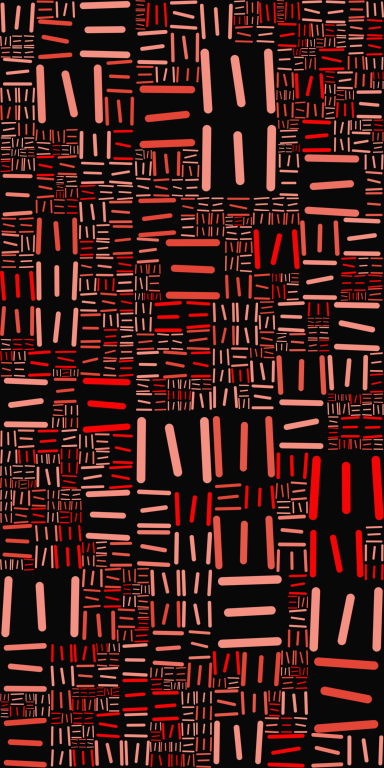
A Shadertoy shader for this pattern:

```glsl
// Irregular packing of dark squares, each holding three tilted round-ended red bars.

// Packing, in canvas widths
const float MAX_CELL = 0.215;    // largest square
const float MIN_CELL = 0.028;    // thinnest strip left over
const float KEEP_CHANCE = 0.5;   // chance that a square is not cut further
const float SQUARE_RATIO = 1.17; // side ratio still taken as square
const int MAX_CUTS = 22;

// Bars, as fractions of the cell
const float BAR_RADIUS = 0.056;
const float BAR_SPACING = 0.415;
const float OUTER_HALF = 0.37;
const float MIDDLE_HALF = 0.29;
const float OUTER_TILT = 0.08;
const float MIDDLE_TILT = 0.24;
const float EDGE_SOFTNESS = 0.75; // in pixels

const vec3 BACKGROUND = vec3(0.035, 0.03, 0.03);
const vec3 RED = vec3(0.96, 0.02, 0.02);
const vec3 ORANGE = vec3(0.89, 0.27, 0.21);
const vec3 SALMON = vec3(0.96, 0.57, 0.51);
const float RED_SHARE = 0.17;

float hash(float seed, float salt) {
    return fract(sin(dot(vec2(seed, salt), vec2(127.1, 311.7))) * 43758.5453);
}

// Pinwheel of four rectangles around a middle one; returns the branch taken
float cutPinwheel(vec2 p, inout vec2 lo, inout vec2 hi, float id) {
    vec2 a = mix(lo, hi, 0.25 + 0.2 * vec2(hash(id, 1.0), hash(id, 2.0)));
    vec2 b = mix(lo, hi, 0.55 + 0.2 * vec2(hash(id, 3.0), hash(id, 4.0)));
    if (p.x < b.x && p.y < a.y) { hi = vec2(b.x, a.y); return 1.0; }
    if (p.x >= b.x && p.y < b.y) { lo.x = b.x; hi.y = b.y; return 2.0; }
    if (p.x >= a.x && p.y >= b.y) { lo = vec2(a.x, b.y); return 3.0; }
    if (p.x < a.x) { hi.x = a.x; lo.y = a.y; return 4.0; }
    lo = a;
    hi = b;
    return 5.0;
}

// Straight cut across one axis; returns the branch taken
float cutStraight(vec2 p, inout vec2 lo, inout vec2 hi, int axis, float at) {
    if (p[axis] < lo[axis] + at) { hi[axis] = lo[axis] + at; return 6.0; }
    lo[axis] += at;
    return 7.0;
}

// Narrows lo..hi to the cell around p and returns the cell's random id
float findCell(vec2 p, inout vec2 lo, inout vec2 hi) {
    float id = 0.37;
    for (int i = 0; i < MAX_CUTS; i++) {
        vec2 size = hi - lo;
        int axis = size.x > size.y ? 0 : 1;
        float longSide = size[axis], shortSide = size[1 - axis];
        float ratio = longSide / shortSide;
        float branch;
        if (shortSide > 1.6 * MAX_CELL) {
            branch = cutPinwheel(p, lo, hi, id);
        } else {
            bool isSquare = ratio < SQUARE_RATIO;
            bool mayStop = hash(id, 5.0) < KEEP_CHANCE || shortSide < 2.0 * MIN_CELL;
            if (shortSide < 1.4 * MIN_CELL) break;
            if (isSquare && longSide < MAX_CELL && mayStop) break;

            float at = longSide * mix(0.32, 0.68, hash(id, 6.0));
            if (!isSquare && ratio < 2.6 && shortSide < MAX_CELL) {
                // Cut off one square, unless the rest would be too thin
                float rest = longSide - shortSide * floor(ratio);
                float count = round(ratio);
                if (rest < MIN_CELL && count < 1.5) break;
                at = rest < MIN_CELL ? longSide / count : shortSide;
                if (hash(id, 7.0) < 0.5) at = longSide - at;
            }
            branch = cutStraight(p, lo, hi, axis, at);
        }
        id = hash(id, 10.0 + branch);
    }

    // Share a leftover strip among near-square cells
    vec2 size = hi - lo;
    int axis = size.x > size.y ? 0 : 1;
    float count = max(1.0, round(size[axis] / size[1 - axis]));
    float side = size[axis] / count;
    float index = clamp(floor((p[axis] - lo[axis]) / side), 0.0, count - 1.0);
    lo[axis] += index * side;
    hi[axis] = lo[axis] + side;
    return hash(id, 20.0 + index);
}

// Distance to the nearest of three upright bars in a cell of the given size
float threeBars(vec2 p, vec2 size, float id) {
    float radius = BAR_RADIUS * min(size.x, size.y);
    float nearest = 1e3;
    for (float k = -1.0; k <= 1.0; k++) {
        bool middle = k == 0.0;
        float tilt = (2.0 * hash(id, 33.0 + k) - 1.0) * (middle ? MIDDLE_TILT : OUTER_TILT);
        float halfLength = (middle ? MIDDLE_HALF : OUTER_HALF) * size.y;
        vec2 along = halfLength * vec2(sin(tilt), cos(tilt));
        vec2 q = p - vec2(k * BAR_SPACING * size.x, 0.0);
        float t = clamp(dot(q, along) / dot(along, along), -1.0, 1.0);
        nearest = min(nearest, length(q - t * along) - radius);
    }
    return nearest;
}

void mainImage(out vec4 fragColor, in vec2 fragCoord) {
    float pixel = 1.0 / iResolution.x;
    vec2 p = fragCoord * pixel;
    vec2 lo = vec2(0.0), hi = iResolution.xy * pixel;
    float id = findCell(p, lo, hi);

    // Bars stand or lie at random
    vec2 local = p - 0.5 * (lo + hi), size = hi - lo;
    if (hash(id, 30.0) < 0.5) { local = local.yx; size = size.yx; }
    float bars = threeBars(local, size, id);

    float tone = hash(id, 31.0);
    vec3 barColor = tone < RED_SHARE ? RED : mix(ORANGE, SALMON, smoothstep(0.32, 0.66, tone));
    float soft = EDGE_SOFTNESS * pixel;
    float cover = 1.0 - smoothstep(-soft, soft, bars);
    fragColor = vec4(mix(BACKGROUND, barColor, cover), 1.0);
}
```
